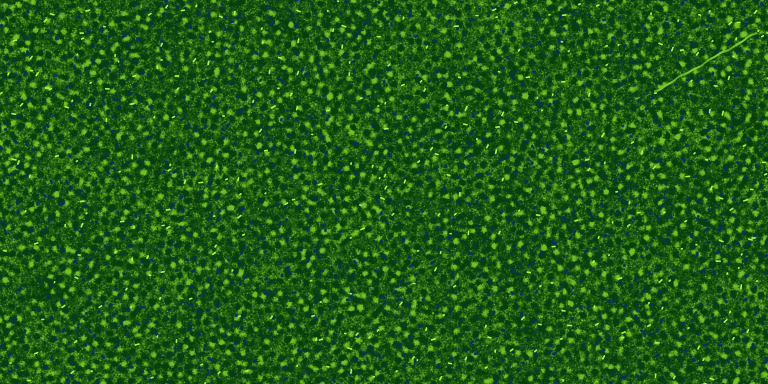
A Shadertoy shader for this texture:

```glsl
// Mottled green turf: even-sized blobs and fine grain pick a tone on a green ramp,
// then small blue specks, bright slanted flecks and one thin scratch are laid on.
// All noise is cellular: jittered spots or capsules, one per cell.

// Cells per canvas height
#define BLOB_CELLS 48.0
#define PATCH_CELLS 16.0
#define GRAIN_CELLS 250.0
#define SPECK_CELLS 34.0
#define FLECK_CELLS 23.0
// Strength of each noise layer in the tone
#define BLOB_GAIN 0.86
#define PATCH_GAIN 0.14
#define GRAIN_GAIN 0.46
// Share of cells that hold a mark
#define SPECK_SHARE 0.36
#define FLECK_SHARE 0.32

const vec3 DEEP_GREEN = vec3(0.03, 0.24, 0.05);
const vec3 LEAF_GREEN = vec3(0.12, 0.36, 0.06);
const vec3 MOSS_GREEN = vec3(0.23, 0.49, 0.09);
const vec3 LIME_GREEN = vec3(0.36, 0.65, 0.10);
const vec3 PALE_LIME = vec3(0.44, 0.76, 0.12);
const vec3 TEAL = vec3(0.05, 0.23, 0.17);
const vec3 BLUE = vec3(0.02, 0.19, 0.36);
const vec3 YELLOW = vec3(0.66, 0.97, 0.22);

vec3 hash3(vec2 cell, float seed) {
    vec3 q = fract((cell.xyx + seed * 17.3) * vec3(0.1031, 0.1030, 0.0973));
    q += dot(q, q.yxz + 33.33);
    return fract((q.xxy + q.yzz) * q.zyx);
}

// Sum of signed spots, scaled to about unit deviation.
// A rim of 1 gives each spot an opposite ring, which evens out the spacing.
float spotNoise(vec2 p, float rim, float seed) {
    vec2 base = floor(p);
    float sum = 0.0;
    for (int j = -1; j <= 1; j++)
    for (int i = -1; i <= 1; i++) {
        vec2 cell = base + vec2(i, j);
        vec3 rnd = hash3(cell, seed);
        vec2 d = p - cell - rnd.xy;
        float u = 4.5 * dot(d, d);
        sum += (rnd.z * 2.0 - 1.0) * (1.0 - rim * u) * exp(-u);
    }
    return sum * mix(2.93, 4.15, rim);
}

float segmentDistance(vec2 p, vec2 a, vec2 b) {
    vec2 ab = b - a;
    return length(p - a - ab * clamp(dot(p - a, ab) / dot(ab, ab), 0.0, 1.0));
}

// Distance to the nearest scattered short stroke, in canvas heights
float strokeDistance(vec2 p, float cells, float share, float halfLength, float slant, float spread, float seed) {
    vec2 base = floor(p * cells);
    float nearest = 1.0;
    for (int j = -1; j <= 1; j++)
    for (int i = -1; i <= 1; i++) {
        vec2 cell = base + vec2(i, j);
        vec3 place = hash3(cell, seed);
        vec3 look = hash3(cell, seed + 5.0);
        float angle = slant + (look.x - 0.5) * spread;
        vec2 reach = vec2(cos(angle), sin(angle)) * halfLength * (0.2 + 1.4 * look.y);
        vec2 center = (cell + place.xy) / cells;
        if (place.z < share)
            nearest = min(nearest, segmentDistance(p, center - reach, center + reach));
    }
    return nearest;
}

float ramp(float low, float high, float x) {
    return clamp((x - low) / (high - low), 0.0, 1.0);
}

vec3 greenRamp(float tone) {
    vec3 color = mix(DEEP_GREEN, LEAF_GREEN, ramp(-0.95, 0.2, tone));
    color = mix(color, MOSS_GREEN, ramp(0.2, 0.84, tone));
    color = mix(color, LIME_GREEN, ramp(0.84, 1.7, tone));
    return mix(color, PALE_LIME, ramp(1.7, 2.6, tone));
}

void mainImage(out vec4 fragColor, in vec2 fragCoord) {
    vec2 p = fragCoord / iResolution.y;
    float soft = max(0.5 / iResolution.y, 0.0008);

    // Mottled ground
    float tone = BLOB_GAIN * spotNoise(p * BLOB_CELLS, 1.0, 1.0)
               + PATCH_GAIN * spotNoise(p * PATCH_CELLS, 0.0, 2.0)
               + GRAIN_GAIN * spotNoise(p * GRAIN_CELLS, 0.0, 3.0);
    vec3 color = greenRamp(tone);

    // Teal tint in the shadows
    float tint = ramp(0.6, 1.1, spotNoise(p * GRAIN_CELLS * 0.6, 0.0, 4.0));
    color = mix(color, TEAL, tint * (1.0 - ramp(-0.4, 0.1, tone)));

    // Blue specks with a soft rim
    float speck = strokeDistance(p, SPECK_CELLS, SPECK_SHARE, 0.0022, 1.2, 2.4, 6.0);
    color = mix(color, BLUE, 0.95 * (1.0 - smoothstep(0.0016, 0.0058, speck)));

    // Bright flecks, mostly rising to the right
    float fleck = strokeDistance(p, FLECK_CELLS, FLECK_SHARE, 0.0030, 0.55, 2.0, 12.0);
    color = mix(color, YELLOW, 1.0 - smoothstep(0.0018 - soft, 0.0018 + 1.5 * soft, fleck));

    // Thin wavering scratch near the upper right
    vec2 wobble = vec2(0.0, 0.0018 * sin(p.x * 70.0) + 0.001 * sin(p.x * 173.0));
    float scratch = segmentDistance(p + wobble, vec2(1.706, 0.762), vec2(1.970, 0.914));
    float wear = 0.85 + 0.15 * sin(p.x * 95.0);
    color = mix(color, mix(PALE_LIME, YELLOW, 0.25), wear * (1.0 - smoothstep(0.0012, 0.0042, scratch)));

    fragColor = vec4(color, 1.0);
}
```
